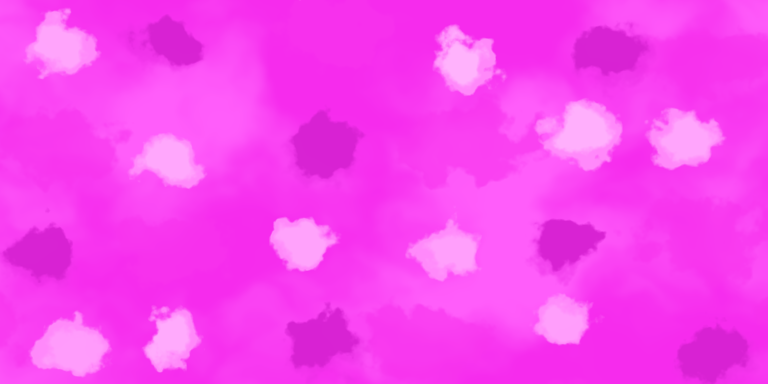
Write a WebGL 2 fragment shader that draws this texture.

```glsl
#version 300 es
precision highp float;
// Candy-pink sky: a soft mottled wash with scattered ragged puffs, pale and dark.
// Puffs are warped ellipses on a jittered grid; the cell index selects each kind,
// and fractal value noise frays the outlines.

uniform vec2 u_resolution;
out vec4 fragColor;

const vec2 CELL = vec2(1.0 / 3.0, 0.25);

const vec3 WASH_DEEP   = vec3(0.965, 0.170, 0.930);
const vec3 WASH_BRIGHT = vec3(1.000, 0.365, 0.980);
const vec3 VEIL        = vec3(0.970, 0.200, 0.928);
const vec3 DARK_SKIRT  = vec3(0.915, 0.175, 0.890);
const vec3 DARK_CORE   = vec3(0.840, 0.130, 0.820);
const vec3 PALE_RIM    = vec3(1.000, 0.550, 0.980);
const vec3 PALE_CORE   = vec3(1.000, 0.700, 0.990);

// Integer hash of a lattice point, giving two values in 0..1
vec2 hash2(vec2 cell) {
    uvec2 v = uvec2(ivec2(cell) + 4096);
    v = v * 1664525u + 1013904223u;
    v.x += v.y * 1664525u;
    v.y += v.x * 1664525u;
    v ^= v >> 16u;
    v.x += v.y * 1664525u;
    v.y += v.x * 1664525u;
    v ^= v >> 16u;
    return vec2(v & 65535u) / 65535.0;
}

float valueNoise(vec2 p) {
    vec2 i = floor(p), f = fract(p);
    f = f * f * f * (f * (f * 6.0 - 15.0) + 10.0);
    float low = mix(hash2(i).x, hash2(i + vec2(1, 0)).x, f.x);
    float high = mix(hash2(i + vec2(0, 1)).x, hash2(i + vec2(1, 1)).x, f.x);
    return mix(low, high, f.y);
}

float fbm(vec2 p) {
    float sum = 0.0, amplitude = 0.533;
    for (int i = 0; i < 4; i++) {
        sum += amplitude * valueNoise(p);
        p = mat2(1.6, 1.2, -1.2, 1.6) * p + 17.3;
        amplitude *= 0.5;
    }
    return sum;
}

vec2 warp(vec2 p, float frequency, float amount) {
    vec2 q = p * frequency;
    return p + amount * (vec2(fbm(q), fbm(q + 41.7)) - 0.5);
}

// Coverage of a frayed ellipse; softness is the edge width relative to its radius
float puff(vec2 offset, vec2 radius, float fray, float softness) {
    float inside = 1.0 - length(offset / radius) + fray;
    return smoothstep(-softness, softness, inside);
}

// Broad cloudy background, a little brighter around mid height
vec3 wash(vec2 p) {
    float tone = fbm(warp(p, 5.0, 0.16) * vec2(2.3, 3.0) + 7.0);
    tone += 0.06 - 0.24 * abs(p.y - 0.5);
    return mix(WASH_DEEP, WASH_BRIGHT, smoothstep(0.33, 0.74, tone));
}

void main() {
    vec2 p = gl_FragCoord.xy / u_resolution.y;
    vec2 q = warp(p, 24.0, 0.045);
    float fray = 1.3 * (fbm(p * 15.0 + 3.0) - 0.5);

    // Gather the strongest coverage of each layer from nearby cells
    float veil = 0.0;
    vec2 dark = vec2(0.0), pale = vec2(0.0);   // x: outer part, y: core
    vec2 home = floor(p / CELL);
    for (int y = -1; y <= 1; y++) {
        for (int x = -1; x <= 1; x++) {
            vec2 cell = home + vec2(x, y);
            vec2 jitter = hash2(cell + 50.0) - 0.5;
            vec2 vary = hash2(cell + 150.0);
            vec2 d = q - (cell + 0.5 + jitter * vec2(0.42, 0.36)) * CELL;
            vec2 size = vec2(0.080, 0.066) * mix(vec2(0.92), vec2(1.1), vary);
            float kind = mod(cell.x * 2.0 + cell.y * 3.0, 7.0);

            if (kind < 2.5) {
                vec2 shift = (vary - 0.5) * vec2(0.03, 0.02);
                float core = puff(d - shift, size * 0.72, fray, 0.22);
                pale = max(pale, vec2(puff(d, size, fray, 0.13),
                                      core * mix(0.35, 1.0, vary.y)));
            } else if (kind < 4.5) {
                vec2 drop = vec2((vary.x - 0.5) * 0.04, -0.016);
                dark = max(dark, vec2(puff(d - drop, size * 1.15, fray, 0.22),
                                      puff(d, size * 1.02, fray, 0.13)));
            } else {
                veil = max(veil, puff(d, size * vec2(2.0, 1.45), fray, 0.16));
            }
        }
    }

    // Paint from the back to the front
    vec3 color = wash(p);
    color = mix(color, VEIL, 0.65 * veil);
    color = mix(color, DARK_SKIRT, 0.55 * dark.x);
    color = mix(color, DARK_CORE, 0.93 * dark.y);
    color = mix(color, PALE_RIM, 0.95 * pale.x);
    color = mix(color, PALE_CORE, pale.x * pale.y);
    fragColor = vec4(color, 1.0);
}
```
